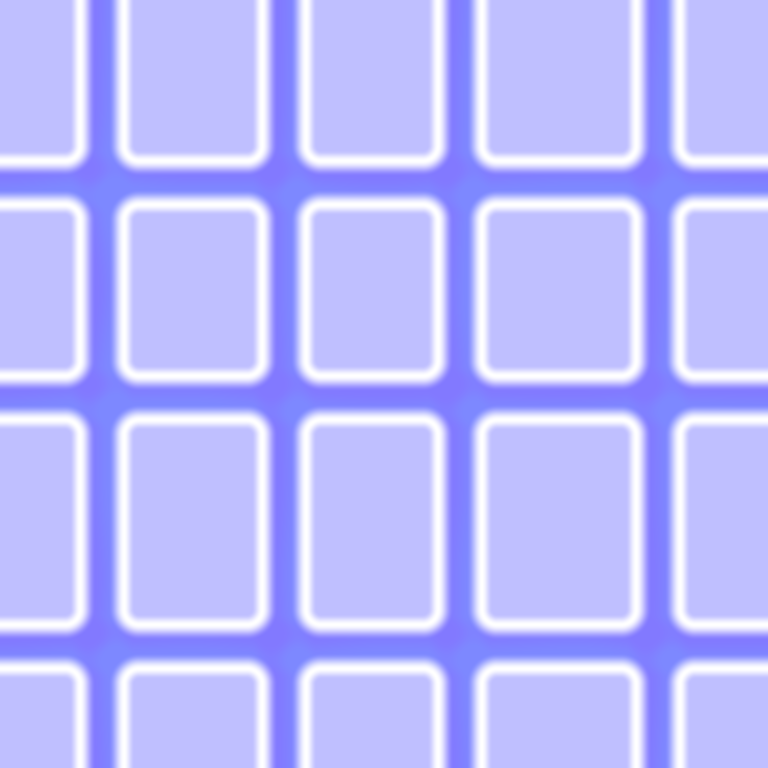
Give the GLSL for this texture map, as a Shadertoy shader.

```glsl
// Pale lavender tiles, four across and three down, with bright rounded rims and
// blue-violet joints. Unevenly spaced joints wrap at the borders; a rounded-box
// distance shapes each tile, and soft noise tints the joint floor.

#define COLUMN_JOINTS vec4(0.133, 0.370, 0.599, 0.857)
#define ROW_JOINTS    vec3(0.158, 0.482, 0.762)
#define HALF_GAP      0.0286
#define CORNER_RADIUS 0.020
#define RIM_INNER     0.0137
#define RIM_OUTER     0.0202
#define TINT_CELLS    8.0
#define FACE_COLOR    vec3(0.75, 0.75, 1.0)
#define RIM_COLOR     vec3(1.0)
#define VIOLET_FLOOR  vec3(0.51, 0.475, 1.0)
#define BLUE_FLOOR    vec3(0.49, 0.535, 1.0)

float hash(vec2 p) {
    return fract(sin(dot(p, vec2(127.1, 311.7))) * 43758.5453);
}

// Value noise that repeats after TINT_CELLS lattice cells
float tilingNoise(vec2 p) {
    vec2 cell = floor(p);
    vec2 f = fract(p);
    f = f * f * (3.0 - 2.0 * f);
    vec2 a = mod(cell, TINT_CELLS);
    vec2 b = mod(cell + 1.0, TINT_CELLS);
    float low = mix(hash(a), hash(vec2(b.x, a.y)), f.x);
    float high = mix(hash(vec2(a.x, b.y)), hash(b), f.x);
    return mix(low, high, f.y);
}

// Signed offset to the closest joint on one axis, wrapping at the border
float nearestJoint(float x, vec4 joints, int count) {
    float nearest = 1.0;
    for (int i = 0; i < count; i++) {
        float offset = x - joints[i];
        offset -= floor(offset + 0.5);
        if (abs(offset) < abs(nearest)) nearest = offset;
    }
    return nearest;
}

// Distance to the rim line: negative on the tile face, positive in the joint
float rimDistance(vec2 offset) {
    vec2 q = HALF_GAP - abs(offset) + CORNER_RADIUS;
    return length(max(q, 0.0)) + min(max(q.x, q.y), 0.0) - CORNER_RADIUS;
}

// Violet on the left and upper sides of a joint, blue on the right and lower
vec3 floorColor(vec2 uv, vec2 offset) {
    vec2 closeness = 1.0 - smoothstep(0.0, 1.5 * HALF_GAP, abs(offset));
    float side = dot(closeness, vec2(offset.x, -offset.y)) / HALF_GAP;
    float drift = tilingNoise(uv * TINT_CELLS) - 0.5;
    float blue = 0.5 + 0.9 * side + 0.5 * drift;
    return mix(VIOLET_FLOOR, BLUE_FLOOR, smoothstep(0.0, 1.0, blue));
}

void mainImage(out vec4 fragColor, in vec2 fragCoord) {
    vec2 uv = fragCoord / iResolution.xy;
    vec2 offset = vec2(nearestJoint(uv.x, COLUMN_JOINTS, 4),
                       nearestJoint(uv.y, vec4(ROW_JOINTS, 0.0), 3));
    float d = rimDistance(offset);

    // The rim fades to the face on one side and to the joint floor on the other
    vec3 color = mix(RIM_COLOR, FACE_COLOR, smoothstep(0.0, RIM_INNER, -d));
    color = mix(color, floorColor(uv, offset), smoothstep(0.0, RIM_OUTER, d));
    fragColor = vec4(color, 1.0);
}
```
